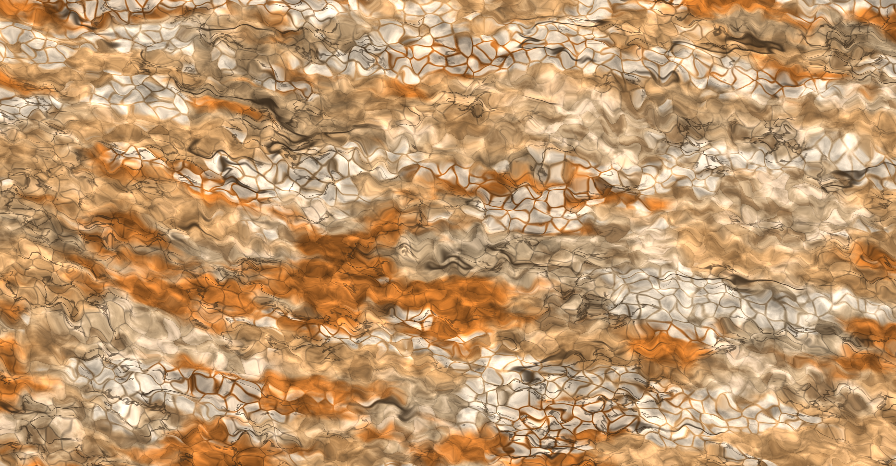
A Shadertoy shader for this texture:

```glsl
// Polished granite: rust, tan and cream grains drawn out along a gently sloping flow.
// Warped noise sets the mineral bands, a cell pattern gives the crystals,
// and ridged noise adds short dark cracks and long broken veins.

#define TILT 0.12
#define WARP 0.16
#define GRAIN_SCALE vec2(29.0, 42.0)
#define RUST_LEVEL 0.555
#define PALE_LEVEL 0.60
#define GREY_LEVEL 0.56
#define CRACK_DEPTH 0.62
#define VEIN_DEPTH 0.80
#define MOTTLE 0.62

const vec3 TAN = vec3(0.63, 0.49, 0.34);
const vec3 BEIGE = vec3(0.77, 0.65, 0.50);
const vec3 CREAM = vec3(0.92, 0.80, 0.67);
const vec3 OCHRE = vec3(0.80, 0.57, 0.33);
const vec3 RUST = vec3(0.67, 0.37, 0.12);
const vec3 PALE = vec3(0.87, 0.81, 0.73);
const vec3 GREY = vec3(0.61, 0.53, 0.42);
const vec3 DARK = vec3(0.19, 0.14, 0.09);

float hash(vec2 p) {
    vec3 h = fract(vec3(p.xyx) * 0.1031);
    h += dot(h, h.yzx + 33.33);
    return fract((h.x + h.y) * h.z);
}

vec2 hash2(vec2 p) {
    return vec2(hash(p), hash(p + vec2(57.3, 113.7)));
}

float noise(vec2 p) {
    vec2 i = floor(p), f = fract(p);
    f = f * f * (3.0 - 2.0 * f);
    float low = mix(hash(i), hash(i + vec2(1, 0)), f.x);
    float high = mix(hash(i + vec2(0, 1)), hash(i + vec2(1, 1)), f.x);
    return mix(low, high, f.y);
}

float fbm(vec2 p) {
    float sum = 0.0, amp = 0.5;
    for (int i = 0; i < 5; i++) {
        sum += amp * noise(p);
        p = mat2(0.98, 0.2, -0.2, 0.98) * p * 2.03 + 17.1;
        amp *= 0.5;
    }
    return sum / 0.97;
}

// Crystal cells: x = distance to the border, y = random shade of the cell
vec2 crystals(vec2 p) {
    vec2 cell = floor(p);
    float nearest = 9.0, second = 9.0, shade = 0.0;
    for (int y = -1; y <= 1; y++)
    for (int x = -1; x <= 1; x++) {
        vec2 c = cell + vec2(x, y);
        float d = length(c + hash2(c) - p);
        if (d < nearest) {
            second = nearest;
            nearest = d;
            shade = hash(c + 9.7);
        } else second = min(second, d);
    }
    return vec2(second - nearest, shade);
}

// Thin line where a noise field crosses its middle value
float ridge(float n, float width) {
    return 1.0 - smoothstep(0.0, width, abs(n - 0.5));
}

void mainImage(out vec4 fragColor, in vec2 fragCoord) {
    vec2 p = fragCoord / iResolution.y;

    // Sloping, wavy flow coordinates
    vec2 q = p + vec2(0.0, TILT * p.x + WARP * (fbm(p * vec2(1.4, 2.2) + 4.0) - 0.5));
    vec2 jitter = vec2(noise(q * 38.0), noise(q * 38.0 + 71.0)) - 0.5;
    vec2 r = q + 0.022 * jitter;

    // Mineral fields
    float outer = cos(6.2832 * p.y);
    float rustField = fbm(r * vec2(4.2, 12.0) + 31.0) + 0.035 * outer - 0.03 * (p.x - 0.9);
    float rust = smoothstep(RUST_LEVEL - 0.07, RUST_LEVEL + 0.10, rustField);
    float warm = smoothstep(0.40, 0.60, fbm(r * vec2(3.0, 8.0) + 53.0) + 0.03 * outer);
    float grey = smoothstep(GREY_LEVEL - 0.10, GREY_LEVEL + 0.08, fbm(r * vec2(1.8, 8.0) + 87.0) - 0.03 * outer);
    float paleField = fbm(r * vec2(3.5, 13.0) + 12.0);

    // Crystals and fine mottling
    vec2 grain = crystals(r * GRAIN_SCALE);
    float fine = fbm(r * vec2(40.0, 62.0) + 5.0) - 0.5;
    float streak = fbm(r * vec2(12.0, 32.0) + 23.0) - 0.5;
    float tone = 0.5 + 0.42 * (grain.y - 0.5) + 1.1 * streak + 0.9 * fine;

    vec3 color = mix(TAN, BEIGE, smoothstep(0.12, 0.50, tone));
    color = mix(color, CREAM, smoothstep(0.50, 0.90, tone));
    color = mix(color, OCHRE * (0.78 + 0.44 * tone), 0.62 * warm);
    color = mix(color, GREY * (0.72 + 0.56 * tone), 0.55 * grey * (1.0 - rust));
    color = mix(color, RUST * (0.72 + 0.56 * tone), 0.86 * rust);

    // Pale quartz clusters follow whole crystals
    float pale = smoothstep(PALE_LEVEL - 0.05, PALE_LEVEL + 0.05, paleField + 0.12 * (grain.y - 0.5));
    color = mix(color, PALE * (0.84 + 0.32 * tone), 0.85 * pale * smoothstep(0.02, 0.22, grain.x));
    color *= 1.0 + MOTTLE * fine;

    // Crystal borders, short cracks and long veins
    float broken = smoothstep(0.42, 0.66, fbm(r * vec2(9.0, 17.0) + 64.0) + 0.06 * grey);
    float border = (1.0 - smoothstep(0.0, 0.16, grain.x)) * (0.22 + 0.55 * broken);
    float crack = ridge(fbm(r * vec2(15.0, 38.0) + 41.0), 0.035) * broken;
    float vein = ridge(fbm(r * vec2(1.5, 6.5) + 96.0), 0.014);
    vein *= smoothstep(0.45, 0.62, fbm(r * vec2(6.0, 14.0) + 7.0));
    color = mix(color, color * 0.55, border * 0.8);
    color = mix(color, DARK, CRACK_DEPTH * crack);
    color = mix(color, DARK, VEIN_DEPTH * vein);

    fragColor = vec4(clamp(color * 1.04, 0.0, 1.0), 1.0);
}
```
